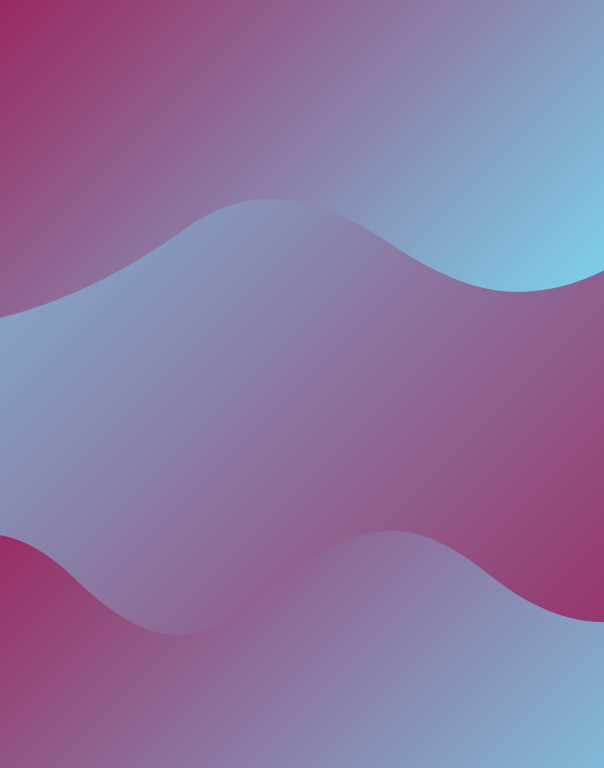
Reproduce this background procedurally as a Shadertoy shader.

```glsl
const vec3 CRIMSON = vec3(0.60, 0.16, 0.38);
const vec3 CYAN = vec3(0.49, 0.80, 0.91);
const float ASPECT = 0.7865;

// Diagonal positions where each layer is pure crimson (x) and pure cyan (y)
const vec2 TOP_RAMP = vec2(0.0, 1.133);
const vec2 MIDDLE_RAMP = vec2(1.751, -0.057);
const vec2 BOTTOM_RAMP = vec2(0.664, 1.934);

// Wave knots: x, height, slope
const int KNOTS = 7;
const vec3 UPPER_WAVE[KNOTS] = vec3[KNOTS](
    vec3(0.0, 0.586, 0.25), vec3(0.241, 0.702, 0.72),
    vec3(0.352, 0.741, 0.0), vec3(0.508, 0.683, -0.67),
    vec3(0.673, 0.620, 0.0), vec3(0.7865, 0.648, 0.5),
    vec3(0.90, 0.70, 0.4));
const vec3 LOWER_WAVE[KNOTS] = vec3[KNOTS](
    vec3(0.0, 0.303, -0.15), vec3(0.098, 0.246, -0.97),
    vec3(0.232, 0.173, 0.0), vec3(0.371, 0.247, 0.8),
    vec3(0.510, 0.309, 0.0), vec3(0.638, 0.251, -0.8),
    vec3(0.7865, 0.190, 0.0));

// Cubic Hermite curve through the knots
float waveHeight(vec3 knots[KNOTS], float x) {
    float height = knots[0].y;
    for (int i = 0; i < KNOTS - 1; i++) {
        vec3 a = knots[i];
        vec3 b = knots[i + 1];
        if (x >= a.x) {
            float span = b.x - a.x;
            float t = clamp((x - a.x) / span, 0.0, 1.0);
            float s = 1.0 - t;
            height = mix(a.y, b.y, t * t * (3.0 - 2.0 * t))
                   + span * t * s * (a.z * s - b.z * t);
        }
    }
    return height;
}

// Coverage of the area below a wave, softened over one pixel
float below(float height, float y) {
    float gap = height - y;
    float pixel = max(length(vec2(dFdx(gap), dFdy(gap))), 1e-5);
    return clamp(gap / pixel + 0.5, 0.0, 1.0);
}

vec3 diagonalGradient(float diagonal, vec2 ramp) {
    float t = (diagonal - ramp.x) / (ramp.y - ramp.x);
    return mix(CRIMSON, CYAN, clamp(t, 0.0, 1.0));
}

void mainImage(out vec4 fragColor, in vec2 fragCoord) {
    vec2 p = fragCoord / iResolution.xy * vec2(ASPECT, 1.0);
    float diagonal = p.x + 1.0 - p.y;

    // Layers from back to front
    vec3 color = diagonalGradient(diagonal, TOP_RAMP);
    color = mix(color, diagonalGradient(diagonal, MIDDLE_RAMP),
                below(waveHeight(UPPER_WAVE, p.x), p.y));
    color = mix(color, diagonalGradient(diagonal, BOTTOM_RAMP),
                below(waveHeight(LOWER_WAVE, p.x), p.y));

    fragColor = vec4(color, 1.0);
}
```
